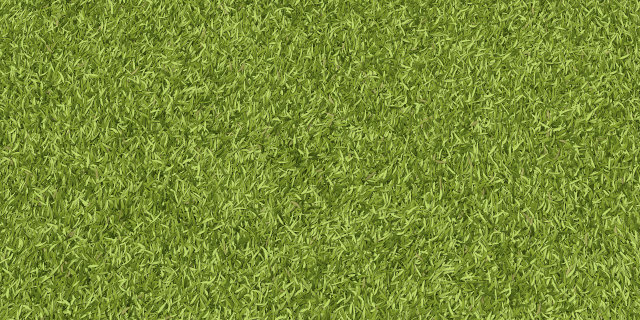
Write a Shadertoy shader that draws this texture.

```glsl
vec4 hash4(vec3 p) {
    vec4 h = fract(p.xyzx * vec4(0.1031, 0.1030, 0.0973, 0.1099));
    h += dot(h, h.wzxy + 33.33);
    return fract((h.xxyz + h.yzzw) * h.zywx);
}

// Ramp from shaded roots to sunlit tips
vec3 grassColor(float t) {
    vec3 c = mix(vec3(0.20, 0.27, 0.05), vec3(0.36, 0.45, 0.12), smoothstep(-0.05, 0.17, t));
    c = mix(c, vec3(0.46, 0.55, 0.15), smoothstep(0.17, 0.41, t));
    c = mix(c, vec3(0.56, 0.66, 0.20), smoothstep(0.41, 0.65, t));
    c = mix(c, vec3(0.60, 0.69, 0.29), smoothstep(0.65, 0.81, t));
    return mix(c, vec3(0.75, 0.85, 0.42), smoothstep(0.81, 1.05, t));
}

// Broad soft patches, about -1 to 1
float patches(vec2 p) {
    p += 0.3 * sin(p.yx * vec2(5.3, 4.1) + vec2(0.7, 2.9));
    return (sin(p.x * 9.0 + p.y * 4.0) + sin(p.y * 13.0 - p.x * 6.0 + 1.7)
          + sin(p.x * 23.0 + 2.0) * sin(p.y * 27.0)) / 3.0;
}

void mainImage(out vec4 fragColor, in vec2 fragCoord) {
    vec2 uv = fragCoord / iResolution.y;
    float aspect = iResolution.x / iResolution.y;

    // Blades shrink a little toward the far edge
    float perspective = 1.0 + 0.22 * uv.y;
    vec2 ground = vec2((uv.x - 0.5 * aspect) * perspective, uv.y * (1.0 + 0.11 * uv.y)) + 3.0;
    float cellSize = 0.027;
    float pixel = perspective / (iResolution.y * cellSize);

    float tone = 0.05 * patches(uv) + 0.05 * (uv.x / aspect - 0.5);
    float lean = 0.15 + 0.25 * sin(uv.x * 2.1 - 1.2) + 0.2 * sin(uv.y * 7.0 + uv.x * 5.0);
    vec3 color = vec3(0.21, 0.28, 0.06);

    // Layers of scattered blades, lowest first
    for (int layer = 0; layer < 17; layer++) {
        float level = float(layer) / 16.0;
        vec2 q = ground / cellSize + float(layer) * vec2(0.37, 0.61);
        vec2 cell = floor(q);
        for (int k = 0; k < 9; k++) {
            vec2 id = cell + vec2(k % 3, k / 3) - 1.0;
            vec4 shape = hash4(vec3(id, float(layer) + 1.0));
            vec4 look = hash4(vec3(id.yx, float(layer) + 41.0));

            float angle = lean + (shape.z + look.x - 1.0) * 1.65;
            vec2 along = vec2(sin(angle), cos(angle));
            vec2 d = q - id - shape.xy;
            float halfLength = mix(0.4, 0.92, shape.w);
            float s = dot(d, along) / halfLength;
            float bend = (look.y - 0.5) * 0.35 * s * s;
            float side = dot(d, vec2(along.y, -along.x)) - bend;
            float taper = max(0.0, 1.0 - s * s);
            float halfWidth = mix(0.075, 0.15, look.z) * sqrt(taper) * (1.0 - 0.3 * s);

            // Shadow cast to the right, then the lit blade
            float inside = step(abs(s), 1.0);
            float shadow = inside * clamp(0.5 + (halfWidth - abs(side - 0.1)) / pixel, 0.0, 1.0);
            float blade = inside * clamp(0.5 + (halfWidth - abs(side)) / pixel, 0.0, 1.0);
            color *= 1.0 - 0.24 * shadow;

            float light = 0.55 + (look.w - 0.5) * 1.15 + 0.18 * (level - 0.5) + 0.12 * s + tone;
            vec3 tint = grassColor(light);
            float dry = step(0.988, fract(look.w * 17.0 + shape.x));
            tint = mix(tint, vec3(0.68, 0.63, 0.40), 0.7 * dry);
            color = mix(color, tint, blade);
        }
    }
    fragColor = vec4(color, 1.0);
}
```
